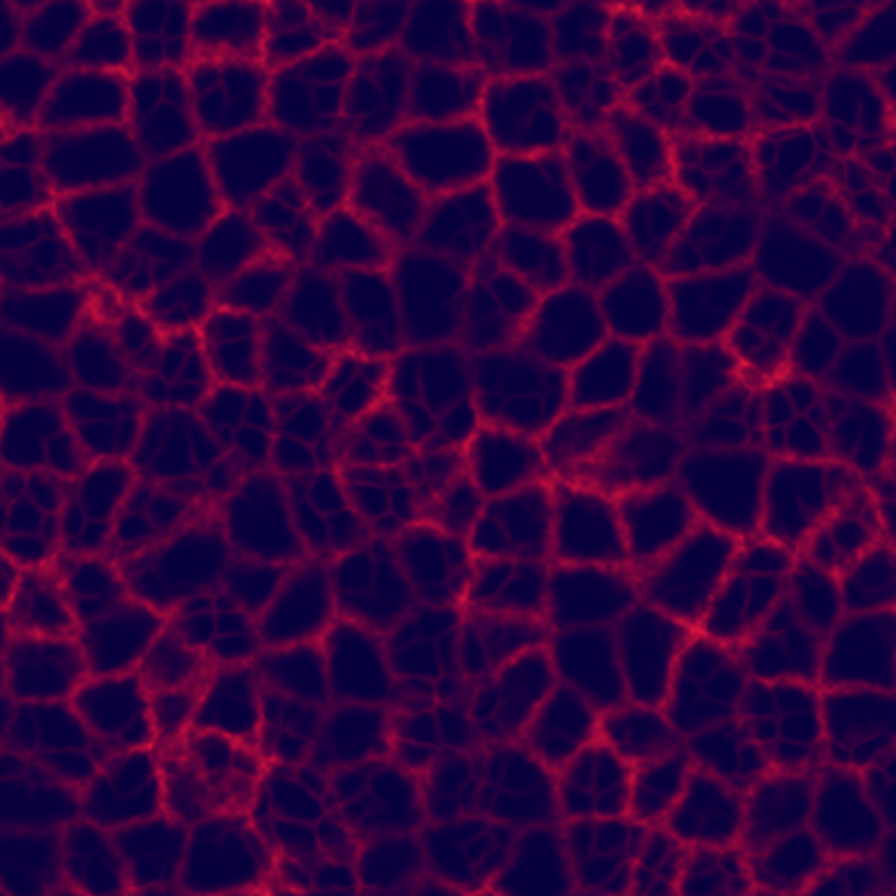
Write a Shadertoy shader that draws this pattern.

```glsl
// Seamless web of soft crimson filaments around dark, rounded cells on navy.

const vec3 NAVY = vec3(0.022, 0.0, 0.24);
const vec3 CRIMSON = vec3(0.98, 0.0, 0.24);
const float HOT_GREEN = 0.13;

// Sine-free hash: two values in 0..1 per lattice point.
vec2 hash22(vec2 p) {
    vec3 q = fract(p.xyx * vec3(0.1031, 0.1030, 0.0973));
    q += dot(q, q.yzx + 33.33);
    return fract((q.xx + q.yz) * q.zy);
}

// Smooth value noise with two channels, wrapping after `count` lattice steps.
vec2 wrapNoise(vec2 uv, float count, float seed) {
    vec2 p = uv * count;
    vec2 cell = floor(p);
    vec2 f = fract(p);
    f = f * f * (3.0 - 2.0 * f);
    vec2 lo = mod(cell, count) + seed;
    vec2 hi = mod(cell + 1.0, count) + seed;
    vec2 bottom = mix(hash22(lo), hash22(vec2(hi.x, lo.y)), f.x);
    vec2 top = mix(hash22(vec2(lo.x, hi.y)), hash22(hi), f.x);
    return mix(bottom, top, f.y);
}

// Distances to the three nearest sites of a wrapping jittered grid, sorted.
vec3 nearestSites(vec2 uv, float count, float jitter, float seed) {
    vec2 p = uv * count;
    vec2 cell = floor(p);
    vec3 nearest = vec3(9.0);
    for (int y = -2; y <= 2; y++) {
        for (int x = -2; x <= 2; x++) {
            vec2 id = cell + vec2(x, y);
            vec2 offset = hash22(mod(id, count) + seed) - 0.5;
            float d = length(id + 0.5 + jitter * offset - p);
            if (d < nearest.x) nearest = vec3(d, nearest.xy);
            else if (d < nearest.y) nearest = vec3(nearest.x, d, nearest.y);
            else nearest.z = min(nearest.z, d);
        }
    }
    return nearest;
}

float bell(float x, float width) {
    return exp(-0.5 * x * x / (width * width));
}

// Cell walls, thickened where three cells meet.
float cellWalls(vec2 uv, float count, float jitter, float width, float seed) {
    vec3 d = nearestSites(uv, count, jitter, seed);
    return bell(d.y - d.x, width) + 0.3 * bell(d.z - d.x, width * 1.3);
}

// Bend the domain so that the walls curve and fray.
vec2 warp(vec2 uv) {
    vec2 bend = wrapNoise(uv, 8.0, 11.0) - 0.5;
    vec2 wiggle = wrapNoise(uv, 26.0, 47.0) - 0.5;
    vec2 fray = wrapNoise(uv, 80.0, 83.0) - 0.5;
    return uv + 0.026 * bend + 0.009 * wiggle + 0.005 * fray;
}

void mainImage(out vec4 fragColor, in vec2 fragCoord) {
    vec2 uv = fragCoord / iResolution.xy;
    vec2 p = warp(uv);

    // Uneven wall strength, and patches where fine walls split the cells.
    float strength = wrapNoise(uv, 17.0, 131.0).x;
    float patches = wrapNoise(uv, 13.0, 167.0).y;
    float mainStrength = mix(0.15, 0.43, smoothstep(0.15, 0.9, strength));
    float fineStrength = 0.15 * smoothstep(0.3, 0.8, patches);

    float glow = mainStrength * cellWalls(p, 13.0, 0.82, 0.155, 211.0);
    glow += fineStrength * cellWalls(p, 23.0, 0.9, 0.15, 307.0);

    // Fibrous grain inside the walls and a faint haze between them.
    float grain = 0.55 * wrapNoise(uv, 84.0, 401.0).x
                + 0.45 * wrapNoise(uv, 150.0, 503.0).y;
    glow *= 0.55 + 0.9 * grain;
    glow += 0.03 * grain * patches;

    // Only the hottest strands pick up a trace of green.
    glow = clamp(glow, 0.0, 1.0);
    vec3 color = mix(NAVY, CRIMSON, glow);
    color.g = HOT_GREEN * glow * glow * glow;
    fragColor = vec4(color, 1.0);
}
```
